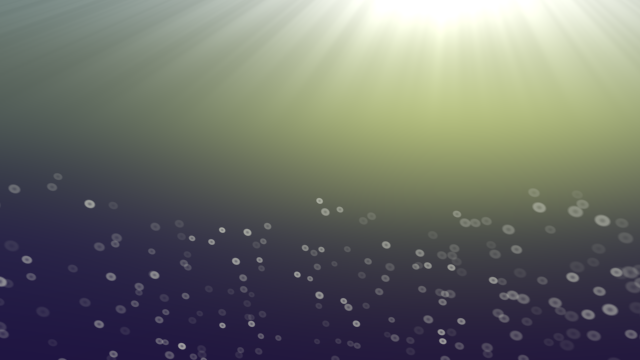
This background is drawn by a Shadertoy shader. Its source:

```glsl
// Murky green water lit from above, darkening to violet, with drifting bubbles.
// Two vertical colour ramps are blended across the width; a glow and angular
// noise make the sun shafts, and jittered grids scatter the soft bubbles.

#define SUN_X 0.71
#define SPREAD_LEFT 0.45
#define SPREAD_RIGHT 0.60
#define RAY_STRENGTH 0.075
#define BUBBLE_CELL 0.060
#define BUBBLE_RADIUS 0.0088
#define BUBBLE_DENSITY 0.55
#define BUBBLE_LAYERS 2

const vec3 BUBBLE_COLOR = vec3(0.80, 0.81, 0.76);

// Colour stops from the bottom to the top of the canvas
const vec3 SUNLIT[7] = vec3[7](
    vec3(0.14, 0.10, 0.24), vec3(0.19, 0.17, 0.25), vec3(0.29, 0.30, 0.29),
    vec3(0.50, 0.53, 0.38), vec3(0.70, 0.74, 0.50), vec3(0.83, 0.86, 0.70),
    vec3(0.97, 0.98, 0.92));
const vec3 SHADED[7] = vec3[7](
    vec3(0.12, 0.08, 0.26), vec3(0.13, 0.10, 0.27), vec3(0.15, 0.13, 0.28),
    vec3(0.19, 0.20, 0.28), vec3(0.27, 0.31, 0.32), vec3(0.34, 0.39, 0.37),
    vec3(0.40, 0.47, 0.46));

vec3 hash3(vec2 p) {
    vec3 q = fract(vec3(p.xyx) * vec3(0.1031, 0.1030, 0.0973));
    q += dot(q, q.yxz + 33.33);
    return fract((q.xxy + q.yzz) * q.zyx);
}

float noise(float x) {
    float i = floor(x), f = fract(x);
    f = f * f * (3.0 - 2.0 * f);
    return mix(hash3(vec2(i, 7.0)).x, hash3(vec2(i + 1.0, 7.0)).x, f);
}

// Smooth cubic through evenly spaced colour stops
vec3 ramp(vec3 stops[7], float y) {
    float p = clamp(y, 0.0, 1.0) * 6.0;
    int i = min(int(p), 5);
    float t = p - float(i);
    vec3 a = stops[max(i - 1, 0)], b = stops[i];
    vec3 c = stops[i + 1], d = stops[min(i + 2, 6)];
    return b + 0.5 * t * (c - a + t * (2.0 * a - 5.0 * b + 4.0 * c - d
             + t * (3.0 * (b - c) + d - a)));
}

vec3 water(vec2 uv, float aspect) {
    float dx = uv.x - SUN_X;
    float s = dx / (dx < 0.0 ? SPREAD_LEFT : SPREAD_RIGHT);
    float sunlight = exp(-s * s);
    vec3 color = mix(ramp(SHADED, uv.y), ramp(SUNLIT, uv.y), sunlight);

    // Shafts fan out from a point above the surface
    float angle = dx * aspect / (1.35 - uv.y);
    float shafts = 0.6 * noise(angle * 9.0 + 40.0) + 0.4 * noise(angle * 23.0 + 90.0);
    color += RAY_STRENGTH * (shafts - 0.5) * smoothstep(0.58, 1.0, uv.y)
           * (0.35 + sunlight);

    // Bright patch where the sun meets the surface
    vec2 g = (uv - vec2(SUN_X - 0.02, 1.03)) / vec2(0.17, 0.13);
    return color + vec3(0.16, 0.15, 0.17) * exp(-dot(g, g));
}

// Coverage of one soft disc with a dim core
float bubble(vec2 offset, float radius, float stretch, float pixel) {
    offset.y += 0.15 * offset.x;
    float d = length(offset / vec2(stretch, 1.0)) / radius;
    float soft = max(0.25, 0.8 * pixel / radius);
    float disc = 1.0 - smoothstep(1.0 - soft, 1.0 + soft, d);
    return disc * mix(0.6, 1.0, smoothstep(0.05, 0.65, d));
}

vec3 addBubbles(vec3 color, vec2 p, float aspect, float pixel) {
    for (int layer = 0; layer < BUBBLE_LAYERS; layer++) {
        vec2 shift = vec2(0.37, 0.53) * float(layer);
        vec2 base = floor(p / BUBBLE_CELL + shift);
        for (int k = 0; k < 9; k++) {
            vec2 cell = base + vec2(k % 3 - 1, k / 3 - 1);
            vec3 place = hash3(cell + 61.0 * float(layer) + 17.0);
            vec3 look = hash3(cell + 83.0 * float(layer) + 131.0);
            vec2 center = (cell + place.xy - shift) * BUBBLE_CELL;

            // Crowded at the bottom, thinner to the left
            float x = center.x / aspect;
            float chance = BUBBLE_DENSITY * (1.0 - smoothstep(0.20, 0.56, center.y));
            chance *= mix(0.55, 1.0, smoothstep(0.05, 0.35, x));
            chance += 0.012 * (1.0 - smoothstep(0.60, 0.75, center.y));
            if (place.z > chance) continue;

            // Larger and wider toward the sides
            float side = min(abs(x - 0.45) * 2.0, 1.0);
            float radius = BUBBLE_RADIUS * mix(0.8, 1.15, look.x) * (1.0 + 0.6 * side * side);
            float opacity = mix(0.12, 0.8, look.y * look.y) * mix(1.0, 0.75, side);
            float cover = bubble(p - center, radius, 1.1 + 0.3 * side, pixel);
            color = mix(color, BUBBLE_COLOR, cover * opacity);
        }
    }
    return color;
}

void mainImage(out vec4 fragColor, in vec2 fragCoord) {
    vec2 uv = fragCoord / iResolution.xy;
    float aspect = iResolution.x / iResolution.y;
    vec3 color = water(uv, aspect);
    color = addBubbles(color, uv * vec2(aspect, 1.0), aspect, 1.0 / iResolution.y);
    fragColor = vec4(clamp(color, 0.0, 1.0), 1.0);
}
```
